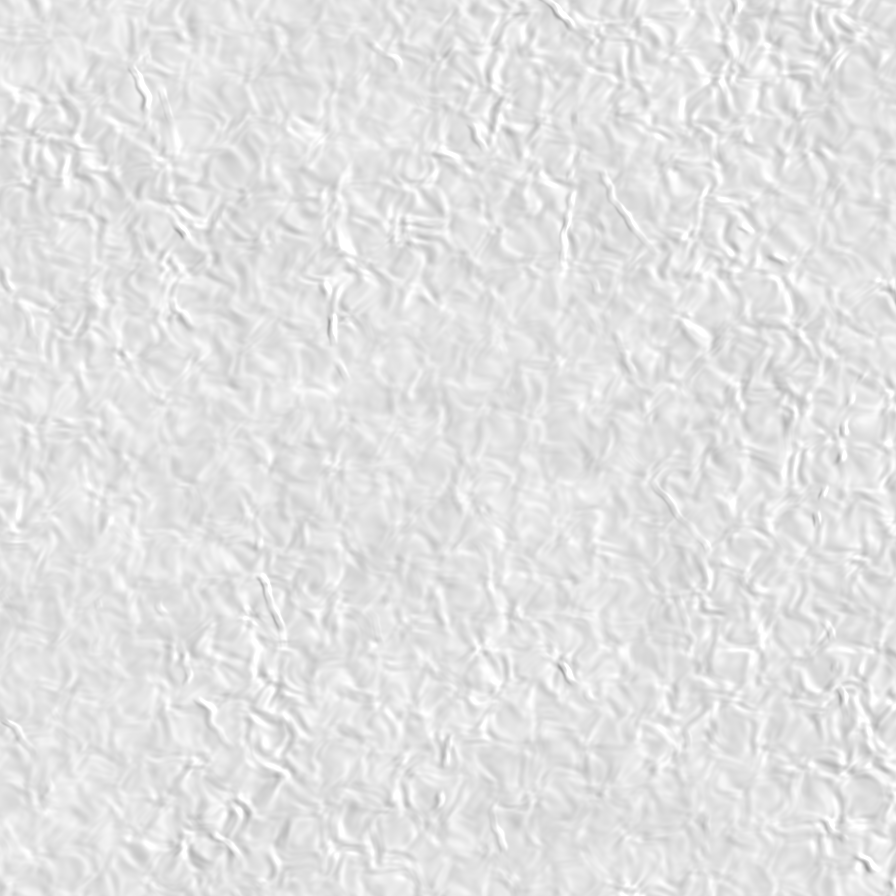
A WebGL 2 fragment shader for this texture:

```glsl
#version 300 es
precision highp float;
// White rough plaster under raking light. A height field of warped gradient
// noise, cut by fine broken grooves, is shaded by its slope along the light;
// slow masks vary the roughness, and a mottle adds flakes of uneven whiteness.

uniform vec2 u_resolution;
out vec4 outColor;

const vec3  PLASTER = vec3(0.888);
const vec2  LIGHT_DIR = vec2(0.92, 0.39);
const float LIGHT_STEP = 0.0036;    // half the distance between height samples
const float RELIEF = 0.112;         // brightness per unit of height difference
const float HIGHLIGHT = 1.2;        // extra gain of slopes facing the light
const float GRAIN_FREQ = 54.0;
const float FINE_GAIN = 0.45;
const float WARP = 0.022;
const float CALM = 0.65;
const float ROUGH = 1.75;
const float MOTTLE = 0.046;
const float CRACK_CELLS = 6.0;
const float CRACK_WIDTH = 0.0027;
const float CRACK_DEPTH = 2.3;
const float CRACK_LEAN = 0.25;      // radians from vertical, leaning left at the top
const float CRACK_WANDER = 0.014;

vec2 hash2(vec2 p) {
    vec3 q = fract(p.xyx * vec3(0.1031, 0.1030, 0.0973));
    q += dot(q, q.yzx + 33.33);
    return fract((q.xx + q.yz) * q.zy);
}

vec2 gradientAt(vec2 cell) {
    float angle = 6.2832 * hash2(cell + 71.0).x;
    return vec2(cos(angle), sin(angle));
}

float noise(vec2 p) {
    vec2 i = floor(p), f = fract(p);
    vec2 u = f * f * f * (f * (f * 6.0 - 15.0) + 10.0);
    float a = dot(gradientAt(i), f);
    float b = dot(gradientAt(i + vec2(1, 0)), f - vec2(1, 0));
    float c = dot(gradientAt(i + vec2(0, 1)), f - vec2(0, 1));
    float d = dot(gradientAt(i + vec2(1, 1)), f - vec2(1, 1));
    return mix(mix(a, b, u.x), mix(c, d, u.x), u.y);
}

// Depth of the fine, wavering grooves scattered one per cell.
float cracks(vec2 p) {
    float wander = CRACK_WANDER * (noise(p * 15.0 + 5.0) + 0.5 * noise(p * 60.0));
    float broken = smoothstep(-0.15, 0.35, noise(p * 42.0 + 13.0) + 0.5 * noise(p * 14.0));
    vec2 home = floor(p * CRACK_CELLS);
    float depth = 0.0;
    for (int y = -1; y <= 1; y++) {
        for (int x = -1; x <= 1; x++) {
            vec2 cell = home + vec2(x, y);
            vec2 place = hash2(cell + 19.0);
            vec2 shape = hash2(cell + 47.0);
            float angle = CRACK_LEAN + 1.2 * (shape.x - 0.5);
            vec2 along = vec2(-sin(angle), cos(angle));
            vec2 offset = p - (cell + place) / CRACK_CELLS;
            float across = (dot(offset, vec2(along.y, -along.x)) + wander) / CRACK_WIDTH;
            float halfLength = mix(0.04, 0.15, shape.y);
            float taper = 1.0 - smoothstep(0.3, 1.0, abs(dot(offset, along)) / halfLength);
            float strength = mix(0.2, 1.0, pow(fract(place.x * 7.0 + shape.y), 1.5));
            depth += strength * taper * exp(-across * across);
        }
    }
    return depth * broken;
}

float height(vec2 p) {
    vec2 warp = vec2(noise(p * 27.0 + 3.0), noise(p * 27.0 + 40.0));
    vec2 q = (p + WARP * warp) * GRAIN_FREQ;
    float grain = noise(q) + FINE_GAIN * noise(q.yx * 1.9 + 9.0);
    return grain - CRACK_DEPTH * cracks(p);
}

void main() {
    vec2 p = gl_FragCoord.xy / u_resolution.y;

    // Calm and rough areas, rougher toward the right
    float patches = noise(p * vec2(4.0, 3.0) + 21.0) + 0.7 * noise(p * vec2(12.0, 9.0))
                  + 0.6 * noise(p * 25.0 + 33.0) + 0.3 * (p.x - 0.5);
    float roughness = mix(CALM, ROUGH, smoothstep(-0.3, 0.7, patches));

    // Slope along the light
    vec2 stepToLight = LIGHT_DIR * LIGHT_STEP;
    float slope = height(p + stepToLight) - height(p - stepToLight);
    slope *= slope > 0.0 ? HIGHLIGHT : 1.0;

    // Uneven whiteness, from broad stains down to single flakes
    vec2 drift = p + 0.02 * vec2(noise(p * 20.0 + 7.0), noise(p * 20.0 + 90.0));
    float mottle = 0.6 * noise(drift * 6.0 + 60.0) + 0.9 * noise(drift * 17.0 + 80.0)
                 + noise(drift * 36.0 + 15.0) + noise(drift * 68.0 + 51.0);

    vec3 color = PLASTER + RELIEF * roughness * slope + MOTTLE * mottle;
    outColor = vec4(clamp(color, 0.0, 1.0), 1.0);
}
```
